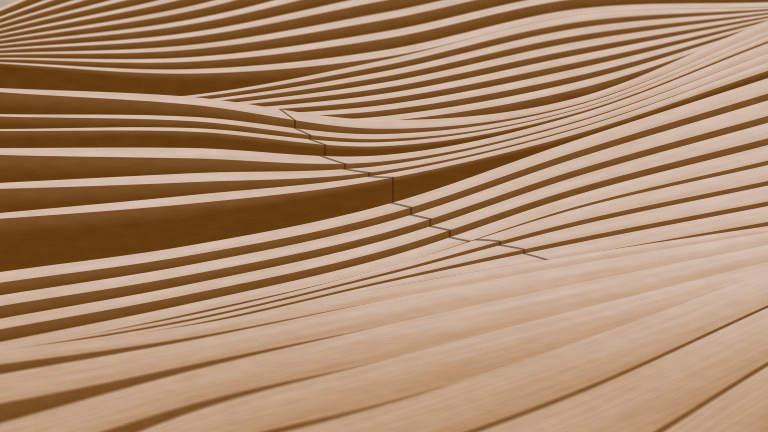
This texture is drawn by a Shadertoy shader. Its source:

```glsl
// Rolling landscape of stacked wooden slats with pale top faces and dark fronts.
// Each fan blends between two spline edges and is painted back to front;
// a stepped seam, soft focus and gradient-noise grain finish the wood.

vec2 hashGradient(vec2 cell) {
    float h = fract(sin(dot(cell, vec2(127.1, 311.7))) * 43758.5);
    return vec2(cos(6.2832 * h), sin(6.2832 * h));
}

float gradientNoise(vec2 p) {
    vec2 i = floor(p), f = fract(p);
    vec2 u = f * f * f * (f * (f * 6.0 - 15.0) + 10.0);
    vec2 e = vec2(0.0, 1.0);
    return mix(mix(dot(hashGradient(i), f),
                   dot(hashGradient(i + e.yx), f - e.yx), u.x),
               mix(dot(hashGradient(i + e.xy), f - e.xy),
                   dot(hashGradient(i + e.yy), f - e.yy), u.x), u.y);
}

// Smooth curve through five heights spread evenly over the width
float spline(float x, float k[5]) {
    float s = clamp(x / 192.0, 0.0, 3.999);
    int i = int(s);
    float f = s - float(i), a = k[i], b = k[i + 1];
    float m0 = i > 0 ? 0.5 * (b - k[max(i - 1, 0)]) : b - a;
    float m1 = i < 3 ? 0.5 * (k[min(i + 2, 4)] - a) : b - a;
    float f2 = f * f, f3 = f2 * f;
    return a * (2.0 * f3 - 3.0 * f2 + 1.0) + b * (3.0 * f2 - 2.0 * f3)
         + m0 * (f3 - 2.0 * f2 + f) + m1 * (f3 - f2);
}

// Slats from a first to a last edge. share: pale part of each gap, left and right.
// seam: joint position on the first and last slat.
void fan(inout vec3 col, vec2 p, float first[5], float last[5], int count,
         float ease, vec2 share, vec2 seam) {
    float top = spline(p.x, first), bottom = spline(p.x, last);
    float steps = float(count - 1);
    float seamStep = (seam.y - seam.x) / steps;
    float soft = 0.65 * 432.0 / iResolution.y
               + 2.2 * smoothstep(290.0, 432.0, p.y)
               + 0.8 * smoothstep(110.0, 0.0, p.y);

    for (int i = 0; i < count; i++) {
        float n = float(i);
        float edge = mix(top, bottom, pow(n / steps, ease));
        float gap = max(mix(top, bottom, pow((n + 1.0) / steps, ease)) - edge, 1.0);
        float pale = gap * mix(share.x, share.y, p.x / 768.0);
        float d = p.y - edge;

        // Pale top face, warmer toward the front and its lower side
        float warmth = 0.75 * smoothstep(240.0, 410.0, p.y)
                     + 0.5 * smoothstep(0.2, 1.0, d / gap)
                     + 0.3 * gradientNoise(vec2(p.x * 0.012 + n * 7.0, d * 0.22));
        vec3 light = mix(vec3(0.825, 0.73, 0.67), vec3(0.74, 0.595, 0.47), warmth);

        // Dark front face, deepest beneath the overhang of the next slat
        float depth = smoothstep(0.0, 0.75, (d - pale) / gap);
        vec3 dark = mix(vec3(0.50, 0.33, 0.18), vec3(0.395, 0.235, 0.065),
                        0.15 + 0.85 * depth);
        vec3 face = mix(light, dark, smoothstep(-soft, soft, d - pale));

        // Joint: faint and oblique across the top face, upright down the front
        float jointX = seam.x + seamStep * (n - 1.0 + clamp(d / pale, 0.0, 1.0));
        float slant = d < pale ? seamStep / pale : 0.0;
        float joint = abs(p.x - jointX) / sqrt(1.0 + slant * slant);
        face = mix(face, vec3(0.25, 0.14, 0.05), (d < pale ? 0.55 : 0.75)
                   * (1.0 - smoothstep(0.2, 0.4 + 1.5 * soft, joint)));

        col = mix(col, face, smoothstep(-soft, soft, d));
    }
}

void mainImage(out vec4 fragColor, in vec2 fragCoord) {
    // The canvas spans 768 by 432 units, measured down from the top
    vec2 uv = fragCoord / iResolution.xy;
    vec2 p = vec2(uv.x, 1.0 - uv.y) * vec2(768.0, 432.0);
    vec3 col = vec3(0.72, 0.64, 0.57);

    // Far slopes
    vec2 noSeam = vec2(-99.0);
    fan(col, p, float[5](8.0, -80.0, -180.0, -200.0, -150.0),
        float[5](62.0, 69.0, 50.0, 9.0, 2.0), 11, 0.8, vec2(0.38, 0.42), noSeam);
    fan(col, p, float[5](105.0, 95.0, 60.0, 15.0, 7.0),
        float[5](150.0, 125.0, 116.0, 82.0, 25.0), 6, 1.0, vec2(0.36, 0.62), noSeam);

    // Middle ridge and its tall steps
    fan(col, p, float[5](88.0, 97.0, 120.0, 98.0, 20.0),
        float[5](129.0, 128.0, 142.0, 110.0, 36.0), 3, 0.65,
        vec2(0.16, 1.1), vec2(295.0, 325.0));
    fan(col, p, float[5](148.0, 148.0, 155.0, 115.0, 43.0),
        float[5](213.0, 195.0, 174.0, 129.0, 62.0), 3, 0.9,
        vec2(0.2, 1.05), vec2(345.0, 393.0));

    // Valley slats
    fan(col, p, float[5](272.0, 245.0, 205.0, 140.0, 78.0),
        float[5](342.0, 303.0, 258.0, 195.0, 145.0), 4, 1.0,
        vec2(0.46, 0.7), vec2(411.0, 469.0));
    fan(col, p, float[5](350.0, 315.0, 268.0, 209.0, 165.0),
        float[5](356.0, 326.0, 283.0, 243.0, 206.0), 3, 1.0,
        vec2(0.6, 0.78), vec2(500.0, 548.0));

    // Near slats, wide and out of focus
    fan(col, p, float[5](350.0, 325.0, 288.0, 255.0, 226.0),
        float[5](490.0, 412.0, 360.0, 310.0, 262.0), 4, 1.6,
        vec2(0.6, 1.45), noSeam);
    fan(col, p, float[5](500.0, 455.0, 405.0, 342.0, 272.0),
        float[5](680.0, 630.0, 560.0, 482.0, 366.0), 3, 1.4,
        vec2(0.9, 0.93), noSeam);

    // Fine wood grain
    col += 0.03 * gradientNoise(p * 0.7) + 0.02 * gradientNoise(p * vec2(0.05, 0.15));
    fragColor = vec4(clamp(col, 0.0, 1.0), 1.0);
}
```
